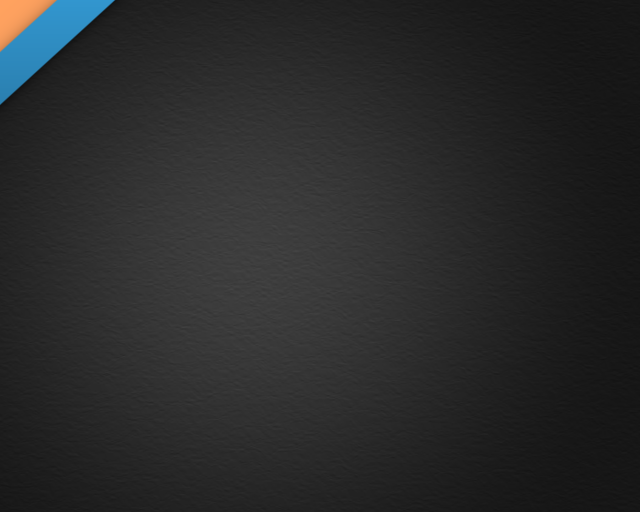
Write a WebGL 1 fragment shader that draws this background.

```glsl
precision highp float;

// Dark embossed leather lit by a soft round glow left of the middle, with an
// orange corner and a blue diagonal ribbon laid across the top left.
// Grain is the vertical slope of stretched value noise; bands use one distance.

#define GLOW_CENTER vec2(0.495, 0.495)
#define GLOW_RADIUS 0.79
#define LEATHER_DARK 0.088
#define LEATHER_LIGHT 0.243
#define GRAIN_SCALE vec2(95.0, 170.0)
#define GRAIN_DEPTH 0.045
#define CORNER_NORMAL vec2(0.674, 0.739)
#define RIBBON_INNER 0.0752
#define RIBBON_OUTER 0.1515
#define BLUE vec3(0.185, 0.555, 0.765)
#define ORANGE vec3(1.0, 0.635, 0.375)

uniform vec2 u_resolution;

float hash(vec2 cell) {
  return fract(sin(dot(cell, vec2(127.1, 311.7))) * 43758.5453);
}

float valueNoise(vec2 p) {
  vec2 cell = floor(p);
  vec2 f = fract(p);
  f = f * f * (3.0 - 2.0 * f);
  float low = mix(hash(cell), hash(cell + vec2(1.0, 0.0)), f.x);
  float high = mix(hash(cell + vec2(0.0, 1.0)), hash(cell + vec2(1.0)), f.x);
  return mix(low, high, f.y);
}

// Two octaves of wrinkles, wider than they are tall.
float leatherHeight(vec2 p) {
  vec2 q = p * GRAIN_SCALE;
  q.y += 1.5 * valueNoise(q * 0.4);
  return 0.65 * valueNoise(q) + 0.35 * valueNoise(q * 1.9 + 17.3);
}

// Slope seen by a light from above.
float emboss(vec2 p) {
  vec2 offset = vec2(0.0007, 0.0024);
  return leatherHeight(p) - leatherHeight(p + offset);
}

void main() {
  vec2 p = gl_FragCoord.xy / u_resolution.y;
  float pixel = 1.0 / u_resolution.y;

  // Leather and glow
  float glow = 1.0 - smoothstep(0.0, GLOW_RADIUS, length(p - GLOW_CENTER));
  float shade = mix(LEATHER_DARK, LEATHER_LIGHT, glow);
  shade += GRAIN_DEPTH * emboss(p) * (0.7 + 0.5 * glow);
  vec3 color = vec3(shade);

  // Distance from the top left corner, across the bands
  float d = dot(vec2(p.x, 1.0 - p.y), CORNER_NORMAL);
  color *= 1.0 - 0.45 * exp(-max(d - RIBBON_OUTER, 0.0) / 0.009);

  // Ribbon, brighter toward the top
  vec3 ribbon = BLUE * (1.06 - 0.8 * (1.0 - p.y));
  color = mix(ribbon, color, smoothstep(-pixel, pixel, d - RIBBON_OUTER));

  // Orange corner, shaded where the ribbon overlaps it
  float overlap = exp(-max(RIBBON_INNER - d, 0.0) / 0.012);
  vec3 corner = ORANGE * (1.0 - 0.2 * overlap);
  color = mix(corner, color, smoothstep(-pixel, pixel, d - RIBBON_INNER));

  gl_FragColor = vec4(color, 1.0);
}
```
